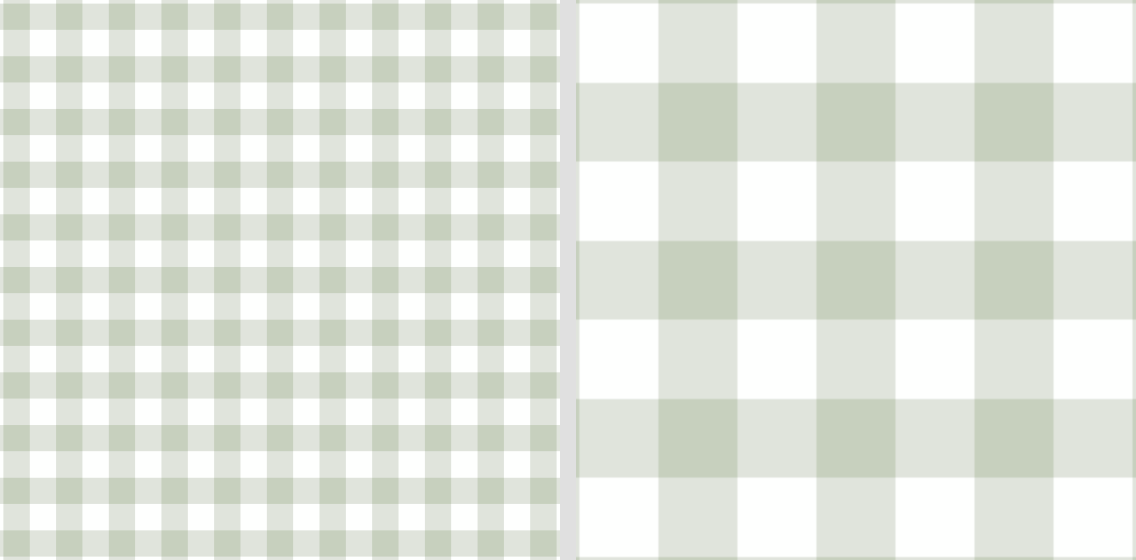
Left: the whole. Right: its middle third, enlarged.
This pattern is drawn by a WebGL 2 fragment shader. Its source:

```glsl
#version 300 es
precision highp float;

#define REPEATS 10.63
#define BAND_START 0.0061
#define BAND_SHARE vec2(0.5, 0.497)
#define EDGE_SOFTNESS 0.0008
#define WHITE vec3(0.996, 1.0, 0.996)
#define PALE_SAGE vec3(0.878, 0.894, 0.863)
#define DEEP_SAGE vec3(0.78, 0.816, 0.745)

uniform vec2 u_resolution;
out vec4 fragColor;

// Coverage of the vertical (x) and horizontal (y) bands
vec2 bandCoverage(vec2 uv, float softness) {
    vec2 halfWidth = 0.5 * BAND_SHARE;
    vec2 phase = fract((uv - BAND_START) * REPEATS - halfWidth + 0.5) - 0.5;
    vec2 edgeDistance = (abs(phase) - halfWidth) / REPEATS;
    return 1.0 - smoothstep(-softness, softness, edgeDistance);
}

void main() {
    float canvasSize = min(u_resolution.x, u_resolution.y);
    vec2 uv = gl_FragCoord.xy / canvasSize;

    // Never sharper than the pixel grid allows
    float softness = max(EDGE_SOFTNESS, 0.6 / canvasSize);
    vec2 band = bandCoverage(uv, softness);

    // Single bands are pale, crossings are deep
    vec3 gapRow = mix(WHITE, PALE_SAGE, band.x);
    vec3 bandRow = mix(PALE_SAGE, DEEP_SAGE, band.x);
    fragColor = vec4(mix(gapRow, bandRow, band.y), 1.0);
}
```
